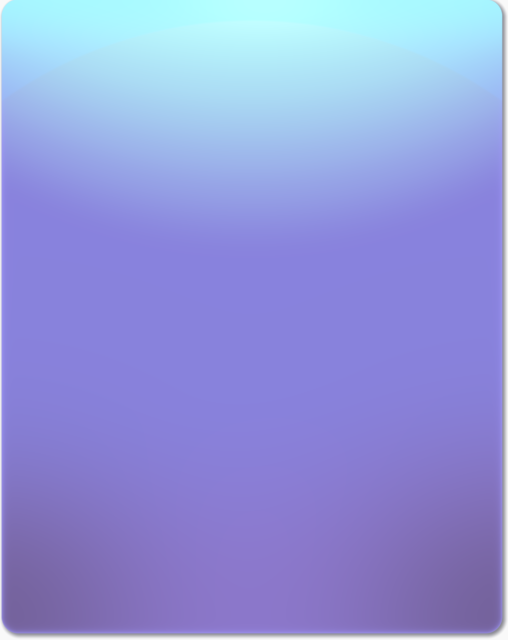
Reproduce this background procedurally as a Shadertoy shader.

```glsl
// Draws a rounded violet card with a cyan glow at its top, dusky lower corners and a soft shadow.

const float ASPECT = 406.0 / 512.0;
const vec2 CARD_MIN = vec2(0.0026, 0.0105);
const vec2 CARD_MAX = vec2(0.7840, 1.0010);
const float CORNER = 0.026;

const vec3 PAPER = vec3(0.975);
const vec3 SHADOW = vec3(0.54, 0.54, 0.57);
const vec3 ICE = vec3(0.72, 0.97, 0.99);
const vec3 SKY = vec3(0.66, 0.84, 0.95);
const vec3 PERIWINKLE = vec3(0.60, 0.67, 0.91);
const vec3 VIOLET = vec3(0.535, 0.510, 0.865);
const vec3 ORCHID = vec3(0.560, 0.480, 0.820);
const vec3 DUSK = vec3(0.455, 0.385, 0.610);
const vec3 CYAN = vec3(0.64, 0.98, 1.00);
const vec3 RIM = vec3(0.63, 0.60, 0.99);

float roundedBox(vec2 p, vec2 low, vec2 high, float radius) {
    vec2 q = abs(p - 0.5 * (low + high)) - 0.5 * (high - low) + radius;
    return length(max(q, 0.0)) + min(max(q.x, q.y), 0.0) - radius;
}

// Gaussian falloff around a centre, with a separate width on each axis
float glow(vec2 p, vec2 center, vec2 size) {
    vec2 q = (p - center) / size;
    return exp(-dot(q, q));
}

// Domed ramp from pale cyan down to violet and orchid
vec3 domeGradient(vec2 p, float middle) {
    float dx = p.x - middle;
    float depth = 1.0 - p.y + 0.65 * dx * dx;
    vec3 color = mix(ICE, SKY, smoothstep(0.03, 0.19, depth));
    color = mix(color, PERIWINKLE, smoothstep(0.14, 0.30, depth));
    color = mix(color, VIOLET, smoothstep(0.25, 0.41, depth));
    float low = smoothstep(0.40, 0.05, p.y + 0.12 * (middle - p.x));
    return mix(color, ORCHID, low);
}

// Cooler light outside a wide arc near the top
vec3 addArcLight(vec3 color, vec2 p, float middle, float pixel) {
    float arc = length(p - vec2(middle, 0.298)) - 0.669;
    float outside = smoothstep(-pixel, 2.0 * pixel, arc) * step(0.5, p.y);
    float top = smoothstep(0.86, 1.0, p.y);
    color = mix(color, CYAN, outside * (0.05 + 0.58 * top * top));
    color += vec3(-0.01, 0.0, 0.03) * outside;
    return color + vec3(0.06, 0.04, 0.02) * glow(p, vec2(middle + 0.02, 1.0), vec2(0.13, 0.05));
}

vec3 addDuskCorners(vec3 color, vec2 p) {
    float left = glow(p, vec2(-0.02, 0.03), vec2(0.25, 0.22));
    float right = glow(p, vec2(ASPECT + 0.01, 0.03), vec2(0.25, 0.22));
    return mix(color, DUSK, min(left + right, 1.0));
}

void mainImage(out vec4 fragColor, in vec2 fragCoord) {
    vec2 p = fragCoord / iResolution.xy * vec2(ASPECT, 1.0);
    float pixel = 1.0 / iResolution.y;
    float middle = 0.5 * (CARD_MIN.x + CARD_MAX.x);

    // Paper and shadow
    float shade = roundedBox(p - vec2(0.003, -0.003), CARD_MIN, CARD_MAX, CORNER);
    vec3 color = mix(SHADOW, PAPER, smoothstep(-0.004, 0.007, shade));

    // Card surface
    vec3 card = domeGradient(p, middle);
    card = addArcLight(card, p, middle, pixel);
    card = addDuskCorners(card, p);

    // Thin luminous rim, faded out at the top
    float edge = roundedBox(p, CARD_MIN, CARD_MAX, CORNER);
    float rim = exp(-max(-edge, 0.0) / 0.0035) * smoothstep(0.99, 0.85, p.y);
    card = mix(card, max(card, RIM), 0.75 * rim);

    color = mix(color, card, smoothstep(pixel, -pixel, edge));
    fragColor = vec4(clamp(color, 0.0, 1.0), 1.0);
}
```
